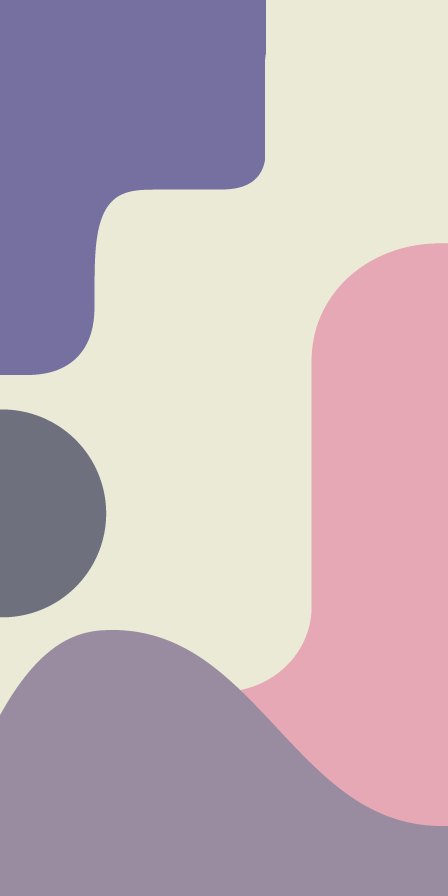
This background is drawn by a Shadertoy shader. Its source:

```glsl
// Flat abstract composition: a stepped violet blob, a slate disc, a pink column
// and a mauve hill over cream. Rounded steps are superellipse quadrants, the hill
// is an eased cosine, and a small grid of subsamples smooths every edge.

#define CREAM   vec3(0.918, 0.918, 0.838)
#define VIOLET  vec3(0.457, 0.441, 0.627)
#define SLATE   vec3(0.430, 0.439, 0.494)
#define PINK    vec3(0.902, 0.659, 0.710)
#define MAUVE   vec3(0.600, 0.549, 0.627)
#define CREST   vec2(0.2526, 0.5938)
#define VALLEY  vec2(0.984, 0.1563)
#define DISC    vec3(0.005, 0.854, 0.232)
#define SAMPLES 4

// Endless quadrant whose corner at tip is rounded; the signed radius points outward.
bool quadrant(vec2 p, vec2 tip, vec2 radius, float power) {
    vec2 q = max((p - tip) / radius + 1.0, 0.0);
    return pow(q.x, power) + pow(q.y, power) < 1.0;
}

// Staircase with two convex steps and two hollow corners.
bool insideSteps(vec2 p) {
    float lift = 1.175 * pow(max(p.x - 0.828, 0.0), 2.0);
    bool upperHollow = quadrant(p - vec2(0.0, lift), vec2(0.5915, 1.971), vec2(-0.237, 0.1146), 2.45);
    bool lowerHollow = quadrant(p, vec2(0.211, 1.5768), vec2(-0.1537, 0.2552), 3.75);
    bool upperStep = p.x < 0.4815 || quadrant(p, vec2(0.5935, 1.5768), vec2(0.112, -0.099), 2.75);
    bool lowerStep = p.y > 1.3228 || quadrant(p, vec2(0.211, 1.1628), vec2(0.159, -0.160), 2.45);
    return !upperHollow && !lowerHollow && upperStep && lowerStep;
}

// Column with a rounded shoulder and a foot flaring to the left.
bool insideColumn(vec2 p) {
    if (p.y > 0.6458)
        return quadrant(p, vec2(0.6955, 1.457), vec2(-0.289, 0.263), 2.05);
    return p.x > 0.4 && !quadrant(p, vec2(0.6955, 0.4557), vec2(0.2005, -0.190), 2.0);
}

// Steep rise on the left, eased cosine descent into the valley on the right.
float hillHeight(float x) {
    if (x < CREST.x)
        return CREST.y - 0.190 * pow((CREST.x - x) / CREST.x, 2.4);
    float t = clamp((x - CREST.x) / (VALLEY.x - CREST.x), 0.0, 1.0);
    t -= 0.022 * sin(6.28319 * t);
    return mix(VALLEY.y, CREST.y, 0.5 + 0.5 * cos(3.14159 * t));
}

// Layers from front to back.
vec3 scene(vec2 p) {
    if (p.y < hillHeight(p.x)) return MAUVE;
    if (insideColumn(p)) return PINK;
    if (distance(p, DISC.xy) < DISC.z) return SLATE;
    if (insideSteps(p)) return VIOLET;
    return CREAM;
}

void mainImage(out vec4 fragColor, in vec2 fragCoord) {
    // Canvas units: one wide, two high.
    vec2 unitsPerPixel = vec2(1.0, 2.0) / iResolution.xy;
    vec3 total = vec3(0.0);
    for (int j = 0; j < SAMPLES; j++)
        for (int i = 0; i < SAMPLES; i++) {
            vec2 offset = (vec2(i, j) + 0.5) / float(SAMPLES) - 0.5;
            total += scene((fragCoord + offset) * unitsPerPixel);
        }
    fragColor = vec4(total / float(SAMPLES * SAMPLES), 1.0);
}
```
